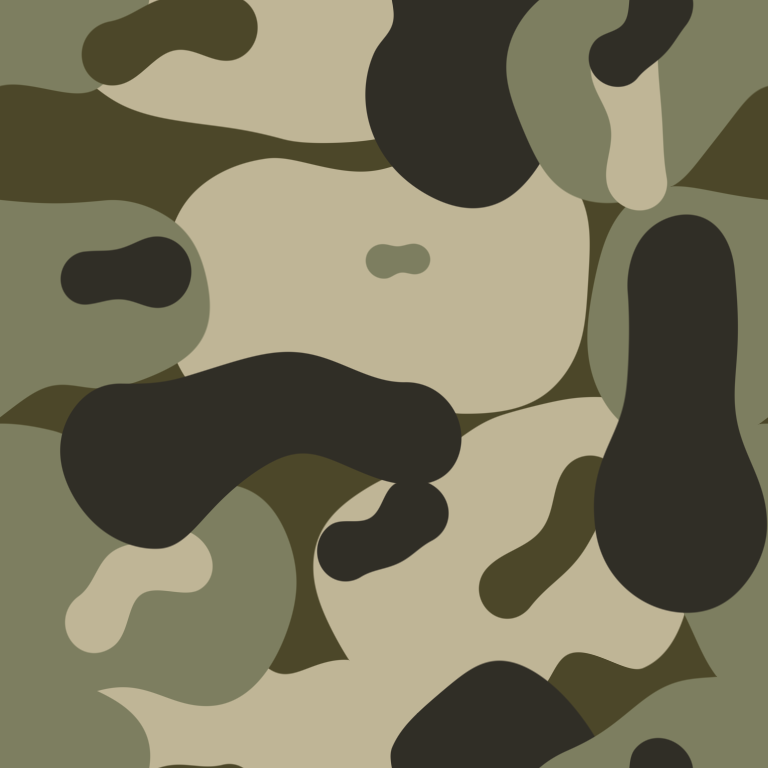
Write a three.js fragment shader that draws this pattern.

```glsl
varying vec2 vUv;

vec2 hash2(vec2 p) {
  p = vec2(dot(p, vec2(127.1, 311.7)), dot(p, vec2(269.5, 183.3)));
  return fract(sin(p) * 43758.55);
}

float cornerSlope(vec2 cell, vec2 offset, float period, float seed) {
  float angle = 6.2832 * hash2(mod(cell, period) + seed).x;
  return dot(vec2(cos(angle), sin(angle)), offset);
}

// Gradient noise that wraps after a whole number of cells
float gradientNoise(vec2 p, float period, float seed) {
  vec2 cell = floor(p * period);
  vec2 f = fract(p * period);
  vec2 fade = f * f * f * (f * (f * 6.0 - 15.0) + 10.0);
  vec2 e = vec2(1.0, 0.0);
  float bottom = mix(cornerSlope(cell, f, period, seed),
                     cornerSlope(cell + e.xy, f - e.xy, period, seed), fade.x);
  float top = mix(cornerSlope(cell + e.yx, f - e.yx, period, seed),
                  cornerSlope(cell + e.xx, f - e.xx, period, seed), fade.x);
  return mix(bottom, top, fade.y);
}

// Bent, tapered capsule on the wrapped plane; size = half length, radius
float blob(vec2 p, vec2 center, float angle, vec2 size, vec2 shape) {
  vec2 d = fract(p - center + 0.5) - 0.5;
  float c = cos(angle), s = sin(angle);
  d = vec2(c * d.x + s * d.y, c * d.y - s * d.x);
  float t = clamp(d.x / size.x, -1.0, 1.0);
  float w = sin(1.5708 * t);
  float bow = w * w - 0.5;
  float radius = size.y * (1.0 + 0.22 * shape.x * w + 0.2 * bow);
  return length(d - vec2(t * size.x, 0.4 * size.x * shape.y * bow)) - radius;
}

// Coverage of a row of blobs; tilt = first angle, change per blob
float patches(vec2 p, int count, vec2 start, vec2 stride, vec2 size, vec2 tilt, float seed) {
  float bend = min(0.05, size.y * 0.5);
  p += bend * vec2(gradientNoise(p, 4.0, seed), gradientNoise(p, 4.0, seed + 37.0));
  float d = 1.0;
  for (int i = 0; i < 4; i++) {
    if (i >= count) break;
    float n = float(i);
    vec2 scale = 0.87 + 0.26 * hash2(vec2(n, seed));
    vec2 shape = hash2(vec2(seed, n + 5.0)) * 2.0 - 1.0;
    d = min(d, blob(p, start + n * stride, tilt.x + n * tilt.y, size * scale, shape));
  }
  return 1.0 - smoothstep(-0.0012, 0.0012, d);
}

void main() {
  vec2 p = vUv;
  vec3 sand = vec3(0.75, 0.71, 0.59);
  vec3 sage = vec3(0.49, 0.495, 0.375);
  vec3 charcoal = vec3(0.19, 0.18, 0.15);
  vec3 olive = vec3(0.30, 0.28, 0.16);

  // Broad patches over an olive ground
  vec3 color = olive;
  color = mix(color, sand, patches(p, 3, vec2(0.66, 0.27), vec2(-0.17, 0.36),
                                   vec2(0.10, 0.15), vec2(0.5, -0.4), 3.0));
  color = mix(color, charcoal, patches(p, 1, vec2(0.62, 0.93), vec2(0.0),
                                       vec2(0.06, 0.13), vec2(1.2, 0.0), 11.0));
  color = mix(color, sage, patches(p, 3, vec2(0.16, 0.25), vec2(-0.12, 0.36),
                                   vec2(0.12, 0.127), vec2(-0.2, 0.35), 19.0));

  // Small accents
  color = mix(color, olive, patches(p, 2, vec2(0.22, 0.96), vec2(0.50, 0.34),
                                    vec2(0.08, 0.036), vec2(0.15, 0.7), 23.0));
  color = mix(color, sand, patches(p, 2, vec2(0.17, 0.24), vec2(0.66, 0.60),
                                   vec2(0.065, 0.036), vec2(0.6, 1.1), 29.0));
  color = mix(color, sage, patches(p, 1, vec2(0.52, 0.66), vec2(0.0),
                                   vec2(0.022, 0.018), vec2(0.1, 0.0), 31.0));
  color = mix(color, charcoal, patches(p, 3, vec2(0.16, 0.64), vec2(0.34, 0.66),
                                       vec2(0.05, 0.035), vec2(0.1, 0.4), 41.0));

  // Long dark patches on top
  color = mix(color, charcoal, patches(p, 2, vec2(0.36, 0.44), vec2(0.52, 0.03),
                                       vec2(0.16, 0.084), vec2(0.15, 1.45), 47.0));
  gl_FragColor = vec4(color, 1.0);
}
```
